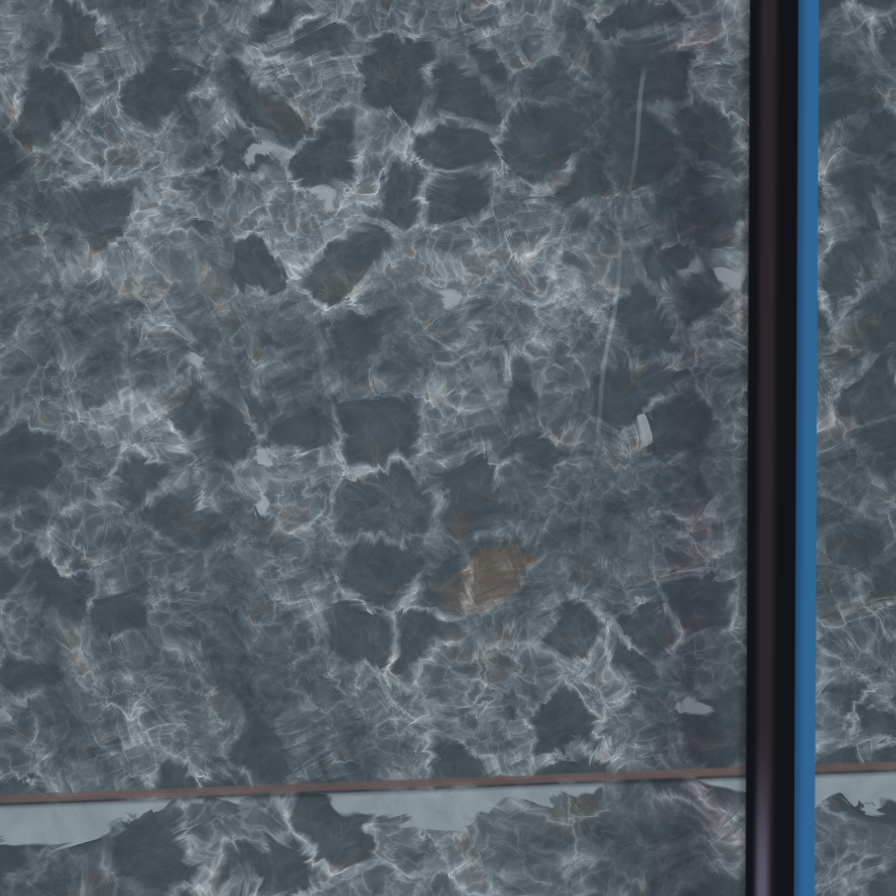
Write a WebGL 1 fragment shader that draws this texture.

```glsl
precision highp float;
// Grey veined marble slabs with a rusty joint, crossed by a dark and blue upright bar.
uniform vec2 u_resolution;

vec2 hash2(vec2 p) {
  return fract(sin(vec2(dot(p, vec2(127.1, 311.7)), dot(p, vec2(269.5, 183.3)))) * 43758.55);
}

// Layered, rotated sines that bend each other; roughly -1 to 1
float cloud(vec2 p) {
  float sum = 0.0, amp = 0.55;
  for (int i = 0; i < 5; i++) {
    p = mat2(0.8, 0.6, -0.6, 0.8) * p * 1.7 + 1.1 * sin(p.yx * 1.3 + 2.0) + 3.1;
    sum += amp * sin(p.x) * sin(p.y + 1.0);
    amp *= 0.7;
  }
  return sum;
}

// Cellular noise: nearest distance, gap to the second nearest, cell id
vec3 cells(vec2 p) {
  vec2 base = floor(p);
  float near = 9.0, second = 9.0, id = 0.0;
  for (int j = -1; j <= 1; j++) {
    for (int i = -1; i <= 1; i++) {
      vec2 cell = base + vec2(float(i), float(j));
      vec2 rnd = hash2(cell);
      float d = length(cell + rnd - p);
      if (d < near) {
        second = near;
        near = d;
        id = fract(rnd.x * 7.3 + rnd.y * 3.7);
      } else {
        second = min(second, d);
      }
    }
  }
  return vec3(near, second - near, id);
}

vec3 marble(vec2 p) {
  vec2 bend = vec2(cloud(p * 24.0), cloud(p * 24.0 + 7.0));
  vec2 q = p + 0.014 * bend;
  float patches = cloud(p * 7.0 + 2.0);
  float grain = cloud(p * vec2(48.0, 60.0));
  float band = exp(-pow((p.y - 0.69 + 0.02 * patches) / 0.035, 2.0));

  // Three sizes of vein web, stronger in some areas than others
  vec3 large = cells(q * vec2(13.0, 15.0));
  vec3 medium = cells(mat2(0.8, 0.6, -0.6, 0.8) * q * vec2(25.0, 29.0) + 4.0);
  vec3 fine = cells(q * 52.0 + 9.0);
  float strength = smoothstep(-0.7, 0.8, patches + 0.5 * bend.x);
  float tone = 0.325 + 0.05 * grain + 0.035 * patches;
  tone += 0.17 * exp(-large.y * 11.0) * strength;
  tone += 0.17 * exp(-medium.y * 7.0) * smoothstep(-0.6, 0.8, bend.y + 0.3 * patches);
  tone += 0.08 * exp(-fine.y * 5.0) * (0.5 + strength);
  tone += band * (0.05 + 0.07 * smoothstep(0.0, 0.7, grain + bend.x));

  // Smooth dark pebbles and rare pale flecks
  float pebble = smoothstep(0.08, 0.28, large.y) * smoothstep(0.5, 0.6, large.z);
  tone = mix(tone, 0.275 + 0.015 * grain, 0.75 * pebble);
  vec3 fleck = cells(q * vec2(11.0, 17.0) + 21.0);
  tone = mix(tone, 0.63, 0.8 * step(0.94, fleck.z) * smoothstep(0.2, 0.1, fleck.x));

  // Rust stains, densest around one spot
  float spot = exp(-dot(p - vec2(0.55, 0.35), p - vec2(0.55, 0.35)) * 260.0);
  float rust = smoothstep(0.25, 0.8, bend.y + 0.8 * spot + 0.3 * band - 0.15);
  vec3 color = vec3(tone) + vec3(-0.035, 0.005, 0.035);
  return color + rust * (0.35 + 0.65 * spot) * vec3(0.08, 0.02, -0.03);
}

void main() {
  vec2 uv = gl_FragCoord.xy / u_resolution;
  float soft = max(0.0015, 1.0 / u_resolution.y);
  float above = uv.y - (0.108 + 0.038 * uv.x);

  // The lower slab is a larger cut of the same stone
  vec2 p = above > 0.0 ? uv : uv * 0.72 + vec2(2.3, 1.6);
  vec3 color = marble(p);

  // Hazy shadows beside the bar and lighter middle
  float column = exp(-pow((uv.x - 0.775) / 0.035, 2.0));
  color *= 1.0 - 0.17 * column;
  color += vec3(0.02, 0.005, 0.015) * column;
  color *= 0.95 + 0.09 * exp(-dot(uv - vec2(0.35, 0.5), uv - vec2(0.35, 0.5)) * 5.0);

  // Long thin scratch
  float scratch = abs(uv.x - 0.65 - 0.135 * (uv.y - 0.4) - 0.002 * sin(uv.y * 40.0));
  float span = smoothstep(0.36, 0.45, uv.y) * smoothstep(0.93, 0.91, uv.y);
  float worn = 0.6 + 0.4 * sin(uv.y * 23.0);
  color += 0.12 * span * worn * smoothstep(0.004, 0.001, scratch);

  // Pale ragged inlays under the joint
  float ragged = cloud(uv * vec2(14.0, 20.0));
  float depth = 0.022 + 0.025 * sin(uv.x * 14.0 - 5.4) + 0.018 * ragged;
  float inlay = smoothstep(-0.003, 0.003, depth + above) * smoothstep(-0.005, -0.009, above);
  color = mix(color, vec3(0.54, 0.59, 0.62) + 0.03 * cloud(uv * 40.0), 0.9 * inlay);

  // Rusty joint with a dark lower lip
  color *= 1.0 - 0.25 * smoothstep(0.006, 0.0, abs(above + 0.007));
  float joint = smoothstep(0.005 + soft, 0.004 - soft, abs(above));
  color = mix(color, vec3(0.39, 0.33, 0.33) + 0.03 * ragged, 0.85 * joint);

  // Upright bar: black profile with a brown sheen, then a blue strip
  float across = uv.x - 0.832 - 0.005 * uv.y;
  color *= 1.0 - 0.3 * smoothstep(0.012, 0.0, abs(across));
  vec3 profile = vec3(0.07, 0.08, 0.10);
  profile += vec3(0.11, 0.07, 0.075) * smoothstep(0.014, 0.004, abs(across - 0.021));
  profile += vec3(0.17, 0.19, 0.24) * smoothstep(0.2, 0.0, uv.y)
           * smoothstep(0.012, 0.002, abs(across - 0.018));
  float dark = smoothstep(-soft, soft, across) * smoothstep(0.056 + soft, 0.056 - soft, across);
  color = mix(color, profile, dark);
  vec3 blue = mix(vec3(0.13, 0.30, 0.46), vec3(0.18, 0.40, 0.59), smoothstep(0.054, 0.066, across));
  float strip = smoothstep(0.054 - soft, 0.054 + soft, across)
              * smoothstep(0.077 + soft, 0.077 - soft, across);
  color = mix(color, blue, strip);

  gl_FragColor = vec4(clamp(color, 0.0, 1.0), 1.0);
}
```
